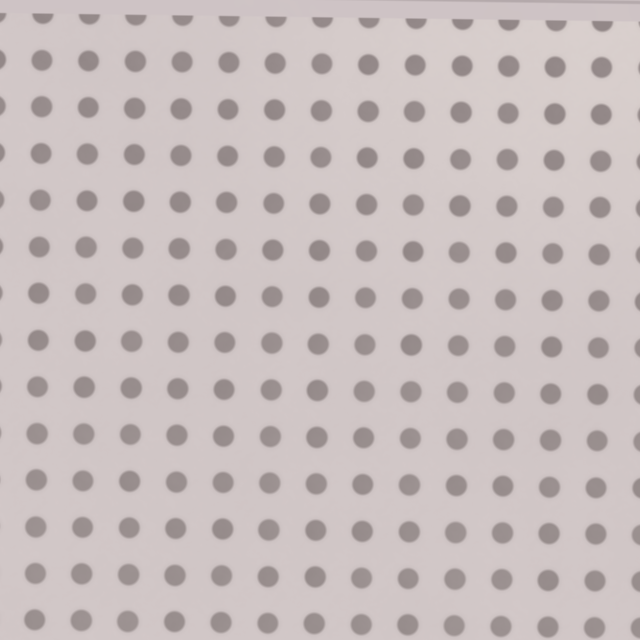
Reproduce this pattern procedurally as a WebGL 1 fragment shader.

```glsl
precision highp float;
// Perforated pale panel: a slightly tilted square grid of soft grey holes,
// with a plain trim strip covering half of the top row.
// A rotated lattice gives one disc per cell; hashes and sines add mild wear.

uniform vec2 u_resolution;

float hash(vec2 cell) {
  vec3 p = fract(vec3(cell.xyx) * 0.1031);
  p += dot(p, p.yzx + 33.33);
  return fract((p.x + p.y) * p.z);
}

// Layered sines: faint cloudy mottling, roughly -1 to 1
float mottle(vec2 p) {
  float sum = 0.0;
  float gain = 0.5;
  for (int i = 0; i < 4; i++) {
    sum += gain * sin(p.x + 1.7 * sin(p.y)) * sin(p.y + 1.3 * sin(p.x));
    p = mat2(1.5, 1.1, -1.1, 1.5) * p + 2.3;
    gain *= 0.6;
  }
  return sum;
}

// Canvas position to lattice units: one unit per hole, y upwards
vec2 toLattice(vec2 uv) {
  vec2 d = uv - vec2(0.0658, 0.9059);
  return vec2(dot(d, vec2(0.99991, -0.0134)),
              dot(d, vec2(0.0134, 0.99991))) / 0.0729;
}

void main() {
  vec2 uv = gl_FragCoord.xy / u_resolution;
  vec2 q = toLattice(uv);
  float pixel = 1.0 / (0.0729 * min(u_resolution.x, u_resolution.y));

  // Panel: lighter towards the upper right, with a fine surface grain
  float light = smoothstep(0.4, 1.0, uv.y) * smoothstep(0.1, 1.0, uv.x);
  vec3 color = mix(vec3(0.818, 0.778, 0.778), vec3(0.850, 0.812, 0.803), light);
  color += 0.005 * mottle(uv * 9.0) + 0.003 * mottle(uv * 140.0);

  // Holes: small differences in position, radius and tone
  vec2 cell = floor(q + 0.5);
  vec2 jitter = vec2(hash(cell + 17.0), hash(cell + 41.0)) - 0.5;
  vec2 offset = q - cell - 0.012 * jitter;
  float radius = 0.224 + 0.008 * (hash(cell + 73.0) - 0.5);
  float dist = length(offset) - radius;
  float soft = max(0.038, 0.75 * pixel);
  float hole = 1.0 - smoothstep(-soft, soft, dist);

  vec3 holeColor = mix(vec3(0.605, 0.565, 0.562), vec3(0.578, 0.535, 0.535), uv.y);
  holeColor += 0.022 * (hash(cell + 95.0) - 0.5) + 0.006 * mottle(q * 7.0);
  holeColor += 0.025 * offset.x;

  // Weak halo around each rim, then the hole itself
  color -= 0.018 * (1.0 - smoothstep(0.0, 0.12, dist));
  color = mix(color, holeColor, hole);

  // Trim strip along the top, with a thin seam fading in to the right
  float edge = max(0.025, 0.75 * pixel);
  float strip = smoothstep(1.0 - edge, 1.0 + edge, q.y);
  vec3 stripColor = vec3(0.808, 0.765, 0.772) + 0.004 * mottle(uv * 12.0);
  float seam = 1.0 - smoothstep(0.01, 0.01 + 2.0 * edge, abs(q.y - 1.41));
  stripColor -= 0.10 * seam * smoothstep(0.3, 0.7, uv.x);
  color = mix(color, stripColor, strip);

  gl_FragColor = vec4(color, 1.0);
}
```
